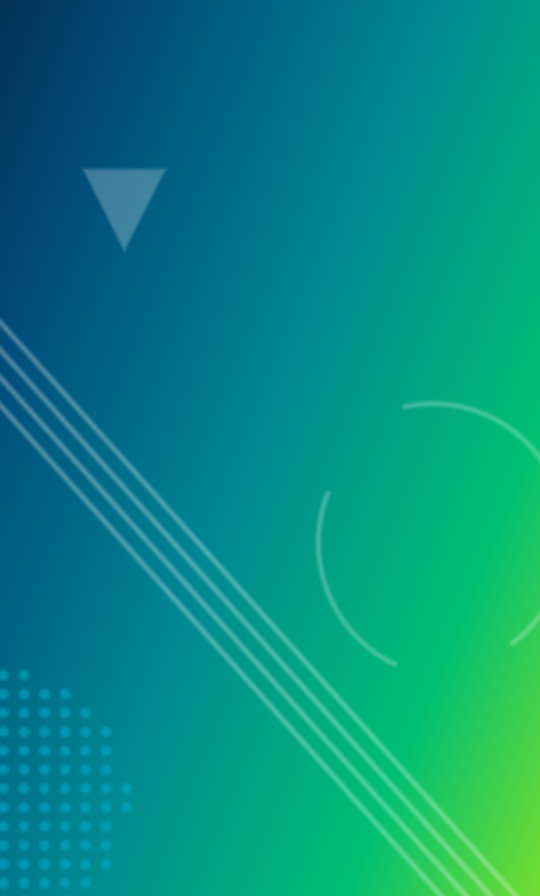
This background is drawn by a Shadertoy shader. Its source:

```glsl
// Diagonal navy-to-lime gradient with a triangle, parallel stripes, broken ring and dot cluster.

// All lengths are fractions of the canvas height, origin at the lower left.
const vec3 NAVY  = vec3(0.020, 0.098, 0.216);
const vec3 BLUE  = vec3(0.000, 0.302, 0.478);
const vec3 TEAL  = vec3(0.000, 0.530, 0.576);
const vec3 GREEN = vec3(0.000, 0.749, 0.447);
const vec3 LIME  = vec3(0.659, 0.922, 0.071);
const vec3 DOT_COLOR = vec3(0.0, 0.66, 0.77);

const float GRADIENT_TILT  = 0.41;
const float GRADIENT_SCALE = 0.80;
const float GRADIENT_START = 0.1125;

const float SOFTNESS     = 0.0032;
const float LINE_HALF    = 0.0028;
const float SHAPE_ALPHA  = 0.25;
const float STRIPE_ALPHA = 0.30;
const float DOT_ALPHA    = 0.62;

const vec2  TRIANGLE_TIP  = vec2(0.1387, 0.7200);
const vec2  TRIANGLE_SIZE = vec2(0.0462, 0.0912);   // half width, height

const float STRIPE_COUNT = 4.0;
const float STRIPE_TOP   = 0.6406;                  // height at the left edge
const float STRIPE_SLOPE = 1.113;
const float STRIPE_PITCH = 0.0206;

const vec2  RIGHT_ARC_CENTER = vec2(0.4830, 0.4010);
const float RIGHT_ARC_RADIUS = 0.1484;
const vec2  RIGHT_ARC_SPAN   = vec2(24.5, 77.5);    // middle, half angle in degrees
const vec2  LEFT_ARC_CENTER  = vec2(0.5065, 0.3945);
const float LEFT_ARC_RADIUS  = 0.1510;
const vec2  LEFT_ARC_SPAN    = vec2(201.5, 42.5);

const vec2  CLUSTER_CENTER = vec2(0.0039, 0.1094);
const float CLUSTER_RADIUS = 0.1400;
const vec2  DOT_PITCH      = vec2(0.0229, 0.0211);
const float DOT_RADIUS     = 0.0056;

// Soft coverage of a signed distance.
float cover(float d) {
    return 1.0 - smoothstep(-SOFTNESS, SOFTNESS, d);
}

// Five evenly spaced colour stops.
vec3 palette(float t) {
    float k = clamp(t, 0.0, 1.0) * 4.0;
    vec3 c = mix(NAVY, BLUE, clamp(k, 0.0, 1.0));
    c = mix(c, TEAL,  clamp(k - 1.0, 0.0, 1.0));
    c = mix(c, GREEN, clamp(k - 2.0, 0.0, 1.0));
    return mix(c, LIME, clamp(k - 3.0, 0.0, 1.0));
}

// Triangle standing on its tip.
float triangleDistance(vec2 p) {
    vec2 q = p - TRIANGLE_TIP;
    vec2 sideNormal = normalize(vec2(TRIANGLE_SIZE.y, -TRIANGLE_SIZE.x));
    return max(dot(vec2(abs(q.x), q.y), sideNormal), q.y - TRIANGLE_SIZE.y);
}

// Nearest of the parallel descending stripes.
float stripeDistance(vec2 p) {
    float below = (STRIPE_TOP - STRIPE_SLOPE * p.x - p.y)
                / length(vec2(1.0, STRIPE_SLOPE));
    float index = clamp(round(below / STRIPE_PITCH), 0.0, STRIPE_COUNT - 1.0);
    return abs(below - index * STRIPE_PITCH) - LINE_HALF;
}

// Circular arc with rounded ends.
float arcDistance(vec2 p, float radius, vec2 spanDegrees) {
    vec2 span = radians(spanDegrees);
    float c = cos(span.x), s = sin(span.x);
    vec2 q = vec2(c * p.x + s * p.y, abs(c * p.y - s * p.x));
    float d = atan(q.y, q.x) < span.y
        ? abs(length(q) - radius)
        : length(q - radius * vec2(cos(span.y), sin(span.y)));
    return d - LINE_HALF;
}

// Dot grid kept only where dot centres fall inside a disc.
float dotCoverage(vec2 p) {
    vec2 q = p - CLUSTER_CENTER;
    vec2 cell = q / DOT_PITCH;
    vec2 dotCenter = vec2(round(cell.x), floor(cell.y) + 0.5) * DOT_PITCH;
    float inside = step(length(dotCenter), CLUSTER_RADIUS);
    return inside * cover(length(q - dotCenter) - DOT_RADIUS);
}

void mainImage(out vec4 fragColor, in vec2 fragCoord) {
    vec2 p = fragCoord / iResolution.y;

    // Background gradient
    float along = p.x + GRADIENT_TILT * (1.0 - p.y);
    vec3 color = palette(GRADIENT_START + GRADIENT_SCALE * along);

    // Dots
    color = mix(color, DOT_COLOR, DOT_ALPHA * dotCoverage(p));

    // Translucent white shapes
    float arcs = min(
        arcDistance(p - RIGHT_ARC_CENTER, RIGHT_ARC_RADIUS, RIGHT_ARC_SPAN),
        arcDistance(p - LEFT_ARC_CENTER, LEFT_ARC_RADIUS, LEFT_ARC_SPAN));
    float shapes = cover(min(arcs, triangleDistance(p)));
    color = mix(color, vec3(1.0), SHAPE_ALPHA * shapes);
    color = mix(color, vec3(1.0), STRIPE_ALPHA * cover(stripeDistance(p)));

    fragColor = vec4(color, 1.0);
}
```
